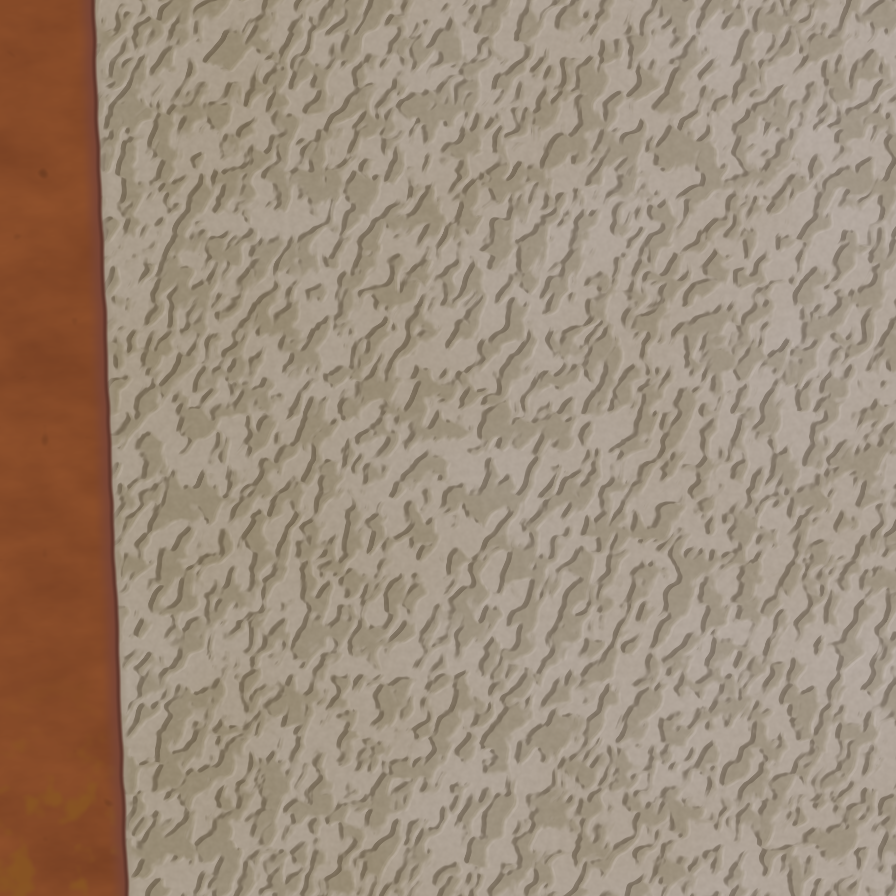
Give the GLSL for this texture, as a WebGL 2 fragment shader.

```glsl
#version 300 es
precision highp float;

uniform vec2 u_resolution;
out vec4 fragColor;

vec2 hashGradient(vec2 cell) {
    vec3 h = fract(cell.xyx * vec3(0.1031, 0.1030, 0.0973));
    h += dot(h, h.yzx + 33.33);
    float angle = 6.2832 * fract((h.x + h.y) * h.z);
    return vec2(cos(angle), sin(angle));
}

float gradientNoise(vec2 p) {
    vec2 i = floor(p);
    vec2 f = p - i;
    vec2 u = f * f * f * (f * (f * 6.0 - 15.0) + 10.0);
    vec2 e = vec2(1.0, 0.0);
    float a = dot(hashGradient(i), f);
    float b = dot(hashGradient(i + e.xy), f - e.xy);
    float c = dot(hashGradient(i + e.yx), f - e.yx);
    float d = dot(hashGradient(i + e.xx), f - e.xx);
    return mix(mix(a, b, u.x), mix(c, d, u.x), u.y);
}

float fbm(vec2 p, int octaves) {
    float sum = 0.0;
    float amplitude = 1.0;
    for (int i = 0; i < octaves; i++) {
        sum += amplitude * gradientNoise(p);
        p = mat2(1.6, 1.2, -1.2, 1.6) * p + 7.3;
        amplitude *= 0.5;
    }
    return sum;
}

// Flattened lumps, stretched along a steep diagonal
float plasterHeight(vec2 p) {
    vec2 warp = vec2(gradientNoise(p * 38.0), gradientNoise(p * 38.0 + 51.0));
    vec2 q = p + 0.008 * warp;
    q = vec2(q.x - 0.36 * q.y, q.y * 0.6);
    float lumps = gradientNoise(q * 43.0) + 0.65 * gradientNoise(q * 88.0 + 19.0);
    lumps += 0.22 * gradientNoise(q * 165.0 + 5.0);
    lumps += 0.25 * gradientNoise(p * 13.0 + 3.0);
    return smoothstep(-0.24, 0.14, lumps);
}

vec3 plasterColor(vec2 p) {
    const vec3 flatTone = vec3(0.685, 0.637, 0.583);
    const vec3 hollowTone = vec3(0.612, 0.565, 0.488);
    const vec3 grooveTone = vec3(0.445, 0.395, 0.330);

    // Side light: falling slopes darken, rising slopes catch a faint rim
    vec2 toLight = vec2(-0.0027, 0.0011);
    float height = plasterHeight(p);
    float slope = plasterHeight(p + toLight) - plasterHeight(p - toLight);
    float shade = smoothstep(0.08, 0.85, slope);
    float rim = smoothstep(0.1, 0.9, -slope);

    vec3 color = mix(hollowTone, flatTone, height);
    color = mix(color, grooveTone, 0.75 * shade);
    color += 0.028 * rim;

    // Warm to cool drift, stains and fine mottling
    float stain = fbm(p * 6.0 + 11.0, 3);
    color += mix(vec3(-0.020, -0.022, -0.034), vec3(0.010, 0.012, 0.022), smoothstep(0.12, 0.95, p.x));
    color += vec3(0.018, 0.022, 0.034) * stain;
    color += 0.022 * fbm(p * 130.0, 2);
    return color;
}

vec3 woodColor(vec2 p, float toEdge) {
    const vec3 darkTone = vec3(0.46, 0.245, 0.135);
    const vec3 lightTone = vec3(0.575, 0.325, 0.175);
    const vec3 plumTone = vec3(0.47, 0.27, 0.215);
    const vec3 ochreTone = vec3(0.54, 0.35, 0.13);

    float clouds = fbm(vec2(p.x * 9.0 + p.y * 2.0, p.y * 11.0) + 2.0, 4);
    float grain = fbm(vec2(p.x * 24.0 - p.y * 9.0, p.y * 60.0), 3);
    vec3 color = mix(darkTone, lightTone, clamp(0.53 + 0.5 * clouds + 0.14 * grain, 0.0, 1.0));

    // Worn ochre patches near the foot and scattered dark nicks
    float wear = smoothstep(0.0, 0.5, fbm(p * 24.0 + 4.0, 3)) * (1.0 - smoothstep(0.08, 0.28, p.y));
    color = mix(color, ochreTone, 0.65 * wear);
    float nick = smoothstep(0.46, 0.66, gradientNoise(vec2(p.x * 30.0, p.y * 44.0) + 8.0));
    color *= 1.0 - 0.22 * nick;
    return mix(plumTone, color, smoothstep(0.0, 0.022, toEdge));
}

void main() {
    vec2 p = gl_FragCoord.xy / u_resolution.y;
    float pixel = 1.0 / u_resolution.y;

    // Slightly leaning, uneven border of the wooden strip
    float border = 0.142 - 0.038 * p.y + 0.0022 * gradientNoise(vec2(p.y * 28.0, 0.5));
    float dist = p.x - border;

    vec3 wall = plasterColor(p);
    float lip = 1.0 - smoothstep(0.003, 0.010, dist);
    wall = mix(wall, vec3(0.63, 0.575, 0.505), 0.6 * lip);

    vec3 color = mix(woodColor(p, -dist), wall, smoothstep(-pixel, pixel + 0.002, dist));
    float seam = 1.0 - smoothstep(0.0, 0.004, abs(dist + 0.001));
    color *= 1.0 - 0.20 * seam;
    fragColor = vec4(color, 1.0);
}
```
